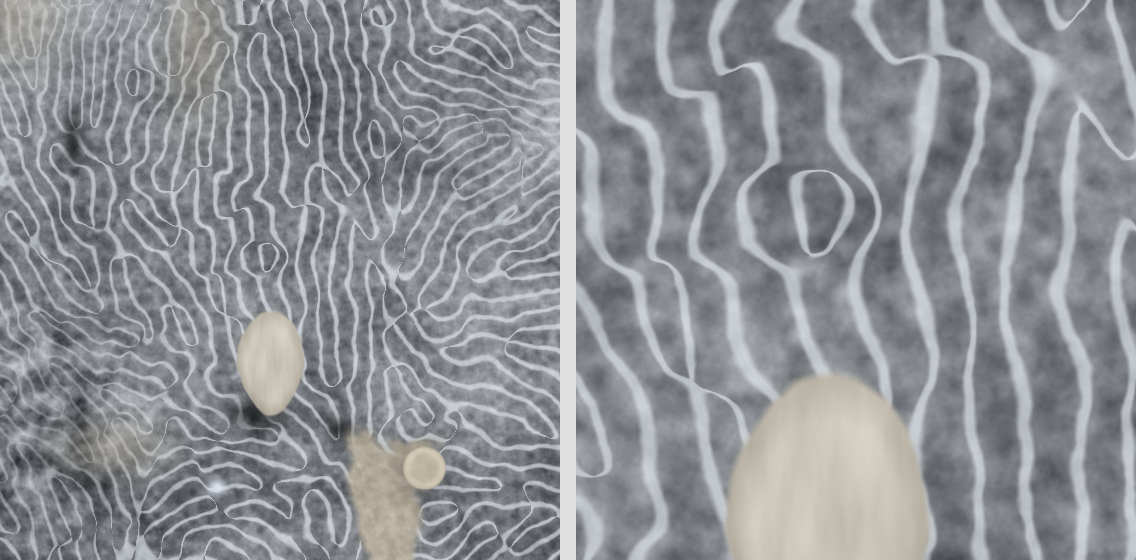
Left, the full canvas; right, a detail of the centre.
A Shadertoy shader for this texture:

```glsl
const float TAU = 6.2831853;
const float CELL = 0.055;
const vec3 RIDGE = vec3(0.765, 0.785, 0.81);
const vec3 SAND = vec3(0.71, 0.675, 0.605);
const vec3 SHELL = vec3(0.80, 0.775, 0.72);

float hash(vec2 p) {
    return fract(sin(dot(p, vec2(127.1, 311.7))) * 43758.5453);
}

float valueNoise(vec2 p) {
    vec2 i = floor(p), f = fract(p);
    f = f * f * (3.0 - 2.0 * f);
    float low = mix(hash(i), hash(i + vec2(1, 0)), f.x);
    float high = mix(hash(i + vec2(0, 1)), hash(i + vec2(1, 1)), f.x);
    return mix(low, high, f.y);
}

float fbm(vec2 p) {
    float sum = 0.0, gain = 0.5;
    for (int i = 0; i < 4; i++) {
        sum += gain * valueNoise(p);
        p = mat2(1.6, 1.2, -1.2, 1.6) * p + 7.3;
        gain *= 0.5;
    }
    return sum / 0.9375;
}

// Soft elliptical region
float spot(vec2 p, vec2 center, vec2 radii) {
    vec2 q = (p - center) / radii;
    return exp(-dot(q, q));
}

// Doubled angles let opposite directions blend
vec2 axis(float angle) {
    return vec2(cos(2.0 * angle), sin(2.0 * angle));
}

float flowAngle(vec2 p) {
    vec2 v = axis(radians(90.0 + 25.0 * (1.0 - p.y)));
    v = mix(v, axis(radians(145.0)), spot(p, vec2(0.08, 0.33), vec2(0.24, 0.2)));
    float fan = radians(5.0 + 40.0 * sin((p.y - 0.42) * 9.0));
    v = mix(v, axis(fan), smoothstep(0.66, 0.82, p.x));
    vec2 q = p - vec2(0.42, -0.01);
    float arcs = 1.0 - smoothstep(0.2, 0.32, length(q));
    v = mix(v, axis(atan(q.y, q.x) + 0.25 * TAU), arcs);
    return 0.5 * atan(v.y, v.x);
}

float fineness(vec2 p) {
    float f = spot(p, vec2(0.1, 0.95), vec2(0.22, 0.2));
    f += spot(p, vec2(0.9, 0.75), vec2(0.2, 0.13));
    f += spot(p, vec2(0.08, 0.3), vec2(0.2, 0.2));
    return min(f, 1.0);
}

// Sum of oriented waves; its zero contours form the winding ridges
float ridgeWave(vec2 p) {
    vec2 home = floor(p / CELL), wave = vec2(0.0);
    for (int y = -2; y <= 2; y++)
    for (int x = -2; x <= 2; x++) {
        vec2 id = home + vec2(x, y);
        vec2 center = (id + vec2(hash(id), hash(id + 19.7))) * CELL;
        vec2 q = p - center;
        float w = max(0.0, 1.0 - dot(q, q) / (4.0 * CELL * CELL));
        float angle = flowAngle(center) + 1.1 * (hash(id + 43.1) - 0.5);
        float freq = mix(14.5, 25.0, fineness(center));
        float phase = TAU * (freq * dot(q, vec2(-sin(angle), cos(angle))) + hash(id + 71.3));
        wave += w * w * w * vec2(cos(phase), sin(phase));
    }
    return abs(wave.x) / (length(wave) + 0.04);
}

vec3 stone(vec2 p) {
    vec2 bend = vec2(fbm(p * 22.0), fbm(p * 22.0 + 31.0)) - 0.5;
    float s = ridgeWave(p + 0.016 * bend);
    float fine = fineness(p);
    float grain = fbm(p * 75.0) - 0.5;
    float patches = fbm(p * 7.0 + 3.0) - 0.5;
    float crust = spot(p, vec2(0.06, 0.24), vec2(0.17, 0.22));

    // Mottled furrows
    float tone = 0.465 + 0.10 * fine + 0.32 * patches + 0.36 * grain;
    tone += 0.07 * (1.0 - s) - 0.07 * spot(p, vec2(0.5, 0.75), vec2(0.2, 0.3));
    tone += crust * (0.9 * (fbm(p * 28.0) - 0.5) - 0.08);
    vec3 color = tone + vec3(-0.012, 0.003, 0.023);

    // Pale ridges, fading in worn places
    float line = 1.0 - smoothstep(0.14, 0.52, s);
    float strength = 0.92 - 0.25 * fine - 0.4 * crust + 0.4 * patches;
    return mix(color, RIDGE + 0.16 * grain, line * clamp(strength, 0.0, 1.0));
}

vec3 addSand(vec3 color, vec2 p) {
    float tint = spot(p, vec2(0.35, 0.93), vec2(0.06, 0.15));
    tint += spot(p, vec2(0.2, 0.2), vec2(0.09, 0.05)) + spot(p, vec2(0.02, 0.98), vec2(0.1));
    color = mix(color, SAND, 0.45 * min(tint, 1.0));
    float edge = max(abs(p.x - 0.7) - 0.04 - 0.17 * p.y, p.y - 0.22);
    edge += 0.07 * (fbm(p * 20.0) - 0.5);
    vec3 sand = SAND + 0.22 * (fbm(p * 70.0) - 0.5);
    return mix(color, sand, 0.92 * (1.0 - smoothstep(-0.015, 0.012, edge)));
}

vec3 addDisc(vec3 color, vec2 p, vec2 center, float radius) {
    float d = length(p - center) / radius;
    float rim = exp(-pow((d - 0.8) / 0.16, 2.0));
    vec3 disc = SAND + 0.03 + 0.07 * rim + 0.08 * (fbm(p * 60.0) - 0.5);
    color *= 1.0 - 0.3 * spot(p, center - 0.006, vec2(radius * 1.1));
    return mix(color, disc, 1.0 - smoothstep(0.93, 1.07, d));
}

vec3 addShell(vec3 color, vec2 p, vec2 center) {
    vec2 q = p - center;
    float taper = 1.0 + 2.5 * clamp(q.y, -0.12, 0.0);
    float d = length(q / vec2(0.061 * taper, 0.093)) + 0.12 * (fbm(p * 22.0) - 0.5);
    float streaks = fbm(vec2(q.x * 70.0, q.y * 18.0)) - 0.5;
    vec3 body = SHELL + 0.14 * streaks + 0.5 * q.y - 0.09 * smoothstep(0.7, 1.0, d);
    return mix(color, body, 1.0 - smoothstep(0.96, 1.04, d));
}

void mainImage(out vec4 fragColor, in vec2 fragCoord) {
    vec2 p = fragCoord / iResolution.y;
    vec3 color = addSand(stone(p), p);
    float shade = spot(p, vec2(0.46, 0.26), vec2(0.05, 0.03));
    shade += spot(p, vec2(0.605, 0.235), vec2(0.022, 0.018));
    shade += spot(p, vec2(0.13, 0.75), vec2(0.015, 0.05));
    color *= 1.0 - 0.6 * min(shade, 1.0);
    color = addDisc(color, p, vec2(0.758, 0.164), 0.038);
    color = addShell(color, p, vec2(0.484, 0.35));
    color = mix(color, vec3(0.86, 0.89, 0.93), spot(p, vec2(0.388, 0.13), vec2(0.017, 0.014)));
    fragColor = vec4(clamp(color, 0.0, 1.0), 1.0);
}
```
